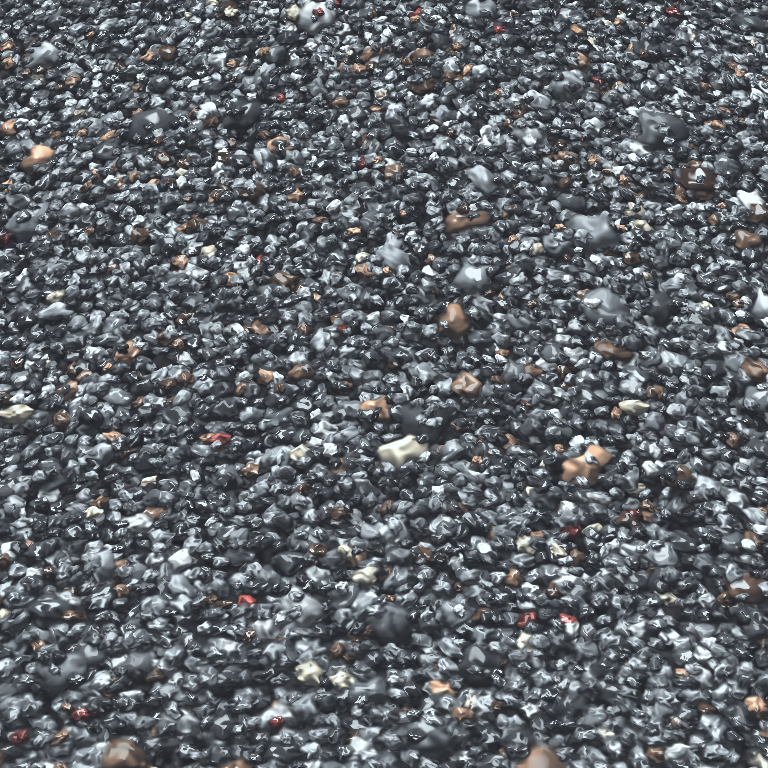
This texture is drawn by a WebGL 2 fragment shader. Its source:

```glsl
#version 300 es
precision highp float;
precision highp int;
// Wet dark gravel seen at a slant: jittered grids of lumpy grains are painted
// from far to near, each with a contact shadow, a domed and bumpy normal,
// diffuse light from behind and small hard glints.

uniform vec2 u_resolution;
out vec4 fragColor;

const float NEAR_SCALE = 1.30;      // grain scale at the lower edge
const float SCALE_FALL = 0.60;      // loss of scale towards the upper edge
const float SQUASH = 1.20;          // flattening by the slanted view
const float EDGE_SHARP = 0.12;      // edge softness in focus
const float EDGE_BLUR = 0.30;       // edge softness at the lower edge
const float LUMPINESS = 0.75;       // outline distortion
const float CORNER_POWER = 2.6;     // 2 is round, higher is blockier
const float SHADOW_DEPTH = 0.52;    // light left under a grain
const float AMBIENT = 0.19;
const float DIFFUSE = 1.02;
const vec3 LIGHT_DIR = vec3(-0.20, 0.74, 0.64);
const vec3 GLINT_DIR = vec3(-0.11, 0.41, 0.905);
const vec3 HAZE_BLACK = vec3(0.125, 0.132, 0.150);
const vec3 HAZE_WHITE = vec3(0.965, 0.995, 1.0);
const vec3 COOL_TINT = vec3(0.96, 1.0, 1.04);
const vec3 BROWN_TINT = vec3(1.22, 0.93, 0.74);
const vec3 RED_TINT = vec3(1.25, 0.55, 0.50);
const vec3 CREAM = vec3(0.94, 0.90, 0.80);
const vec3 WHITE_STONE = vec3(0.95, 0.98, 1.0);

// Integer hash (pcg3d), three values in 0..1
vec3 hash3(ivec3 key) {
    uvec3 v = uvec3(key) * 1664525u + 1013904223u;
    v.x += v.y * v.z; v.y += v.z * v.x; v.z += v.x * v.y;
    v ^= v >> 16u;
    v.x += v.y * v.z; v.y += v.z * v.x; v.z += v.x * v.y;
    return vec3(v >> 8u) / 16777216.0;
}

// Three channels of value noise
vec3 noise3(vec2 p, int seed) {
    ivec2 i = ivec2(floor(p));
    vec2 f = fract(p);
    f = f * f * (3.0 - 2.0 * f);
    vec3 low = mix(hash3(ivec3(i, seed)), hash3(ivec3(i + ivec2(1, 0), seed)), f.x);
    vec3 high = mix(hash3(ivec3(i + ivec2(0, 1), seed)), hash3(ivec3(i + 1, seed)), f.x);
    return mix(low, high, f.y);
}

// Stone colour from three random values
vec3 stoneColour(vec3 pick, float warmShare) {
    float grey = mix(0.22, 0.76, pow(pick.z, 1.6));
    vec3 tint = pick.y < 0.006 ? RED_TINT : pick.y < warmShare ? BROWN_TINT : COOL_TINT;
    vec3 pale = pick.y < warmShare * 1.6 ? CREAM : WHITE_STONE;
    return pick.x > 0.92 ? pale : grey * tint;
}

// Light on one grain; slope is the dome normal in the plane of view
vec3 shadeGrain(vec3 albedo, vec2 slope, vec2 q, float rough, float gloss, float soft, int seed) {
    vec3 grit = noise3(q * 2.4 + 7.3, seed + 1);
    float dome = sqrt(max(1.0 - dot(slope, slope), 0.0));
    vec3 n = normalize(vec3(slope + (grit.xy - 0.5) * rough * 1.7, dome + 0.12));
    float diffuse = max(dot(n, LIGHT_DIR), 0.0);
    vec3 lit = albedo * (AMBIENT + DIFFUSE * diffuse) * (0.62 + 0.76 * grit.z);
    float glint = smoothstep(0.935 - 0.12 * soft, 0.98, dot(n, GLINT_DIR));
    return mix(lit, vec3(0.95, 0.98, 1.0), glint * gloss);
}

// Paints one grid of grains over colour, upper rows first
void paintGrains(inout vec3 colour, vec2 plane, float soft, int layer, float count,
                 float density, vec2 radii, float rough, float warmShare) {
    vec2 p = plane * count;
    ivec2 home = ivec2(floor(p));
    for (int y = 1; y >= -1; y--) {
        for (int x = -1; x <= 1; x++) {
            ivec2 cell = home + ivec2(x, y);
            vec3 place = hash3(ivec3(cell, layer));
            vec3 form = hash3(ivec3(cell, layer + 50));
            if (form.z > density) continue;
            float radius = mix(radii.x, radii.y, place.z);
            vec2 d = (p - vec2(cell) - 0.5 - 0.7 * (place.xy - 0.5)) / radius;
            if (dot(d, d) > 3.0) continue;

            // Turned, stretched and lumpy outline
            vec3 pick = hash3(ivec3(cell, layer + 100));
            int seed = int(pick.z * 60000.0) + layer * 7;
            float angle = (form.x - 0.5) * 2.4;
            float c = cos(angle), s = sin(angle);
            vec2 q = mat2(c, -s, s, c) * d / vec2(1.0, mix(0.58, 1.0, form.y));
            q += (noise3(q * 1.3 + 3.7, seed).xy - 0.5) * LUMPINESS;
            float r = pow(dot(pow(abs(q), vec2(CORNER_POWER)), vec2(1.0)), 1.0 / CORNER_POWER);

            colour *= mix(SHADOW_DEPTH, 1.0, smoothstep(0.8, 1.35, r + 0.2 * d.y));
            float cover = 1.0 - smoothstep(1.0 - soft, 1.0 + soft, r);
            if (cover <= 0.0) continue;
            vec2 slope = d / max(length(d), 0.001) * min(r, 1.0);
            float gloss = mix(0.25, 1.0, place.x);
            vec3 albedo = stoneColour(pick, warmShare);
            colour = mix(colour, shadeGrain(albedo, slope, q, rough, gloss, soft, seed), cover);
        }
    }
}

void main() {
    vec2 uv = gl_FragCoord.xy / u_resolution.y;
    float scale = NEAR_SCALE - SCALE_FALL * uv.y;
    vec2 plane = vec2((uv.x - 0.5) / scale, -log(scale) / SCALE_FALL * SQUASH);
    float soft = mix(EDGE_BLUR, EDGE_SHARP, smoothstep(0.0, 0.4, uv.y));

    // Dark bed, then grains: fine, medium, pebbles, and loose fine ones on top
    vec3 colour = vec3(0.20) * noise3(plane * 120.0, 5).x;
    paintGrains(colour, plane, soft, 1, 52.0, 1.00, vec2(0.48, 0.80), 0.95, 0.07);
    paintGrains(colour, plane, soft, 2, 33.0, 0.42, vec2(0.36, 0.66), 0.80, 0.12);
    paintGrains(colour, plane, soft, 3, 14.0, 0.13, vec2(0.28, 0.50), 0.42, 0.30);
    paintGrains(colour, plane, soft, 4, 56.0, 0.30, vec2(0.38, 0.68), 0.95, 0.08);

    colour = clamp(colour, 0.0, 1.0);
    fragColor = vec4(mix(HAZE_BLACK, HAZE_WHITE, colour), 1.0);
}
```
